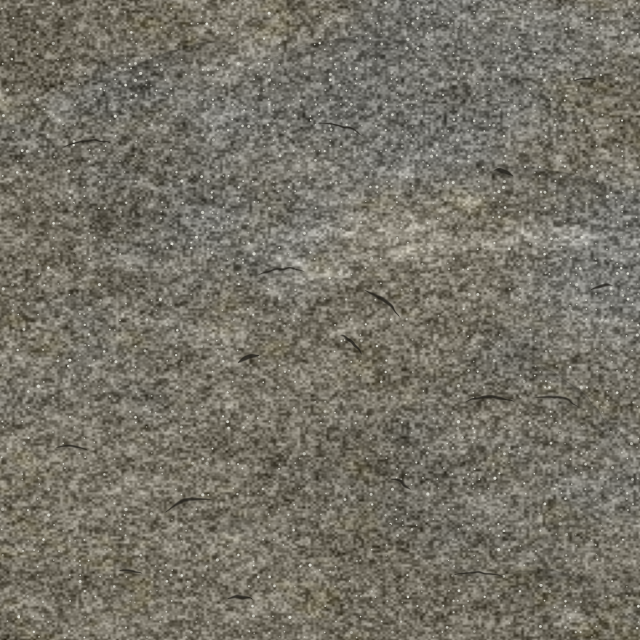
A WebGL 1 fragment shader for this texture:

```glsl
precision highp float;
uniform vec2 u_resolution;

const vec3 WARM_OFFSET = vec3(0.0, -0.02, -0.07);
const vec3 COOL_OFFSET = vec3(-0.015, -0.017, -0.038);
const vec3 OCHRE_OFFSET = vec3(0.008, -0.016, -0.098);
const vec3 CRACK_COLOR = vec3(0.13, 0.12, 0.10);
const vec3 GLINT_COLOR = vec3(0.88, 0.88, 0.84);

// Sine-free hashes
float hash1(vec2 p) {
  vec3 q = fract(p.xyx * 0.1031);
  q += dot(q, q.yzx + 33.33);
  return fract((q.x + q.y) * q.z);
}

vec2 hash2(vec2 p) {
  vec3 q = fract(p.xyx * vec3(0.1031, 0.1030, 0.0973));
  q += dot(q, q.yzx + 33.33);
  return fract((q.xx + q.yz) * q.zy);
}

// Value noise centred on zero
float noise(vec2 p) {
  vec2 i = floor(p);
  vec2 f = fract(p);
  f = f * f * (3.0 - 2.0 * f);
  float low = mix(hash1(i), hash1(i + vec2(1.0, 0.0)), f.x);
  float high = mix(hash1(i + vec2(0.0, 1.0)), hash1(i + vec2(1.0)), f.x);
  return mix(low, high, f.y) - 0.5;
}

float fbm(vec2 p) {
  float sum = 0.0;
  float amplitude = 1.0;
  for (int i = 0; i < 4; i++) {
    sum += amplitude * noise(p);
    p = mat2(1.94, 0.16, -0.16, 1.94) * p + 17.3;
    amplitude *= 0.55;
  }
  return sum;
}

// Tapered marks scattered on a grid: x = sharp crack, y = soft shadow below it
vec2 scatterMarks(vec2 p, float cells, float chance, float reach, float thickness, float seed, float pixel) {
  vec2 marks = vec2(0.0);
  vec2 home = floor(p * cells);
  for (int j = -1; j <= 1; j++) {
    for (int i = -1; i <= 1; i++) {
      vec2 cell = home + vec2(float(i), float(j));
      vec2 id = cell + seed;
      vec2 shape = hash2(id + 41.7);
      float present = step(hash1(id + 7.9), chance);
      vec2 d = p - (cell + 0.15 + 0.7 * hash2(id)) / cells;
      float angle = mix(-1.15, 0.55, shape.x) * shape.y;
      d = mat2(cos(angle), -sin(angle), sin(angle), cos(angle)) * d;
      float extent = reach * mix(0.4, 1.0, hash1(id + 93.1));
      float along = d.x / extent;
      float taper = max(1.0 - along * along, 0.0);
      float across = d.y + 0.2 * extent * along * along;
      float width = thickness * mix(0.25, 1.0, pow(shape.y, 4.0)) * taper;
      float crack = (1.0 - smoothstep(width - pixel, width + pixel, abs(across))) * smoothstep(0.0, 0.3, taper);
      float below = 1.0 - smoothstep(-pixel, 2.5 * pixel, across);
      float shadow = below * exp(min(across, 0.0) * 5.0 / extent) * taper;
      marks = max(marks, present * vec2(crack, shadow));
    }
  }
  return marks;
}

// Small bright mica flakes, one at most per cell
float glints(vec2 p, float cells, float chance, float pixel) {
  vec2 cell = floor(p * cells);
  vec2 center = cell + 0.3 + 0.4 * hash2(cell + 5.3);
  float radius = mix(0.0007, 0.0021, pow(hash1(cell + 61.0), 3.0));
  float d = length(p * cells - center) / cells;
  float flake = 1.0 - smoothstep(radius - 0.5 * pixel, radius + pixel, d);
  return flake * step(hash1(cell + 23.0), chance) * mix(0.45, 1.0, hash1(cell + 88.0));
}

// Bumpy surface lit from above
float relief(vec2 p, vec2 scale, float offset) {
  return fbm((p + vec2(-0.3, 1.0) * offset) * scale) - fbm(p * scale);
}

void main() {
  vec2 p = gl_FragCoord.xy / u_resolution.y;
  float pixel = 1.0 / u_resolution.y;
  vec2 warp = vec2(fbm(p * 9.0), fbm(p * 9.0 + 31.0));
  vec2 q = p + 0.014 * warp;

  // Layered strata, with the palest streaks in a band across the middle
  float strata = fbm(q * vec2(5.0, 19.0) + 3.0);
  float streaks = fbm(q * vec2(11.0, 44.0) + 57.0);
  float bandOffset = (p.y - 0.66 + 0.12 * p.x) / 0.15;
  float band = exp(-bandOffset * bandOffset) * smoothstep(0.1, 0.6, p.x);
  float pale = smoothstep(0.1, 0.65, streaks + 0.6 * strata) * (0.3 + 0.7 * band);

  // Tone from broad patches down to single grains
  float tone = 0.452 + 0.055 * fbm(p * 3.2 + 9.0) + 0.05 * strata + 0.03 * streaks;
  tone += 0.11 * pale + 0.02 * band;
  tone -= 0.07 * relief(q, vec2(9.0, 17.0), 0.012);
  tone -= 0.06 * relief(q, vec2(32.0, 52.0), 0.005);
  tone += 0.10 * noise(q * vec2(62.0, 105.0));
  tone += 0.20 * noise(p * vec2(135.0, 170.0) + 13.0);
  tone += 0.29 * noise(p * vec2(240.0, 275.0) + 71.0);

  // Cool grey patches, strongest at upper right, and ochre stains
  float cool = smoothstep(-0.2, 0.6, fbm(q * vec2(3.0, 5.0) + 21.0) + 0.5 * (p.x + p.y) - 0.55);
  float ochre = smoothstep(0.1, 0.6, fbm(q * vec2(14.0, 22.0) + 83.0));
  vec3 color = tone + mix(mix(WARM_OFFSET, OCHRE_OFFSET, ochre), COOL_OFFSET, cool);

  // Broad ledges and short cracks with ragged edges
  vec2 ragged = p + 0.007 * warp + 0.003 * noise(p * 95.0);
  vec2 ledge = scatterMarks(ragged, 3.0, 0.45, 0.13, 0.001, 11.0, pixel);
  vec2 crack = scatterMarks(ragged, 6.0, 0.5, 0.042, 0.006, 29.0, pixel);
  color *= 1.0 - 0.24 * ledge.y - 0.16 * crack.y;
  color = mix(color, CRACK_COLOR, 0.8 * crack.x + 0.2 * ledge.x * (1.0 - crack.x));

  // Mica sparkle
  float sparkle = glints(p, 125.0, 0.07 + 0.09 * cool, pixel);
  color = mix(color, GLINT_COLOR, sparkle * (1.0 - crack.x));

  gl_FragColor = vec4(clamp(color, 0.0, 1.0), 1.0);
}
```
